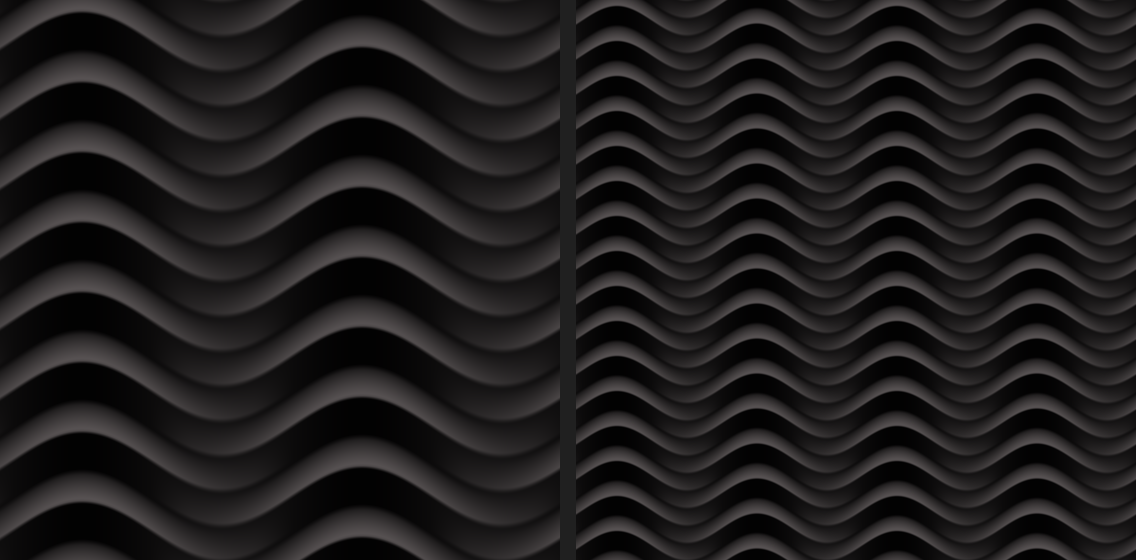
Left: one tile. Right: repeated 2 by 2.
Reproduce this background procedurally as a Shadertoy shader.

```glsl
// Dark layered ridges: 16 stacked cosine edges, two waves across the canvas.
// Each strip swells to a lit crest on every second wave and melts into black
// shadow on the others; neighbouring strips alternate, so troughs look even.

const float TAU = 6.2831853;

// Brightness of one strip: t runs from its upper edge (0) to its lower edge (1)
float stripLight(float index, float t, float phase) {
    float side = mod(index, 2.0) < 0.5 ? -1.0 : 1.0;
    float swell = 0.5 + 0.5 * side * cos(TAU * phase);      // 1 at lit crest, 0 in shadow
    float shade = 0.3 * swell * (1.0 - swell);              // dim fill on slopes and troughs
    float peak = 0.345 * pow(max(swell, 0.0), 0.75) * smoothstep(-0.05, 0.35, swell);
    float ramp = pow(clamp(t / 0.88, 0.0, 1.0), mix(1.15, 0.62, swell * swell));
    ramp *= mix(1.0, smoothstep(-0.12, 0.18, t), swell);    // crest emerges softly
    float rim = 1.0 - 0.2 * swell * smoothstep(0.82, 0.94, t);
    return mix(shade, max(peak, shade), ramp) * rim;
}

void mainImage(out vec4 fragColor, in vec2 fragCoord) {
    vec2 uv = fragCoord / iResolution.xy;
    float phase = uv.x - 0.1465;
    float wave = cos(2.0 * TAU * phase);

    // Stack of wavy edges, counted downwards
    float level = 16.0 * (1.0 - uv.y) - 1.265 + 0.86 * wave;
    float index = floor(level);
    float t = level - index;

    // Soft step from each lip into the strip below, widest in the troughs
    float soft = max(0.16 - 0.05 * wave, 24.0 / iResolution.y);
    float light = mix(stripLight(index, t, phase),
                      stripLight(index + 1.0, 0.0, phase),
                      smoothstep(1.0 - soft, 1.0, t));

    // Warm charcoal tint
    vec3 color = light * vec3(1.0, 0.945, 0.95) + vec3(0.008, 0.006, 0.007);
    fragColor = vec4(color, 1.0);
}
```
